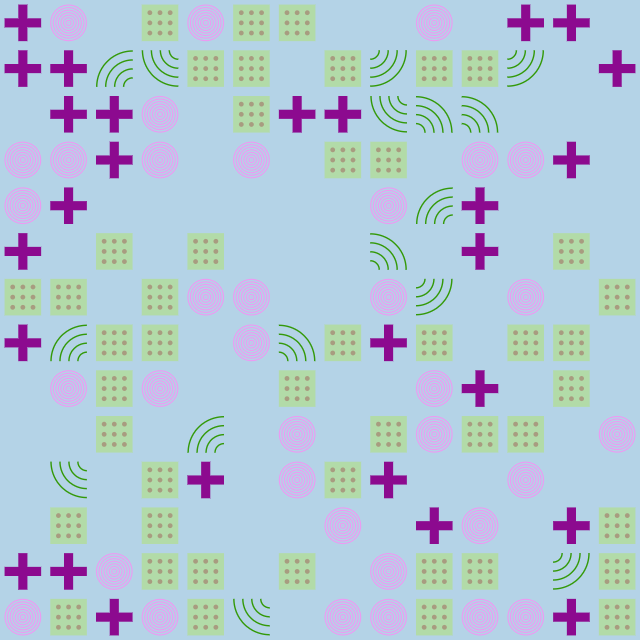
This pattern is drawn by a WebGL 1 fragment shader. Its source:

```glsl
precision highp float;
uniform vec2 u_resolution;

const float GRID = 14.0;

// Random whole shift from 0 to GRID - 1
float randomShift(float n, float seed) {
  return floor(GRID * fract(sin(n * 127.1 + seed * 311.7) * 4375.85));
}

float wrap(float n) {
  return floor(mod(n + 0.5, GRID));
}

// Shuffles the cells: each one gets a unique rank, so shares stay exact
float cellRank(vec2 cell) {
  float x = wrap(cell.x);
  float y = wrap(cell.y);
  for (int i = 0; i < 4; i++) {
    float seed = float(i) + 1.3;
    x = wrap(x + randomShift(y + 1.0, seed));
    y = wrap(y + randomShift(x + 1.0, seed + 7.9));
  }
  return x * GRID + y;
}

float box(vec2 p, vec2 halfSize) {
  vec2 d = abs(p) - halfSize;
  return max(d.x, d.y);
}

// Evenly spaced circular lines around the origin
float rings(float radius, float spacing, float width) {
  return abs(mod(radius + 0.5 * spacing, spacing) - 0.5 * spacing) - 0.5 * width;
}

// Area covered by a shape with signed distance d
float cover(float d, float pixel) {
  return clamp(0.5 - d / pixel, 0.0, 1.0);
}

void main() {
  vec2 grid = gl_FragCoord.xy / u_resolution.y * GRID;
  float pixel = GRID / u_resolution.y;
  vec2 p = fract(grid) - 0.5;
  float rank = cellRank(floor(grid));
  float tile = box(p, vec2(0.4));
  vec3 color = vec3(0.706, 0.827, 0.906);

  if (rank < 45.5) {
    // Square with nine dots
    vec2 dotCell = p - 0.222 * clamp(floor(p / 0.222 + 0.5), -1.0, 1.0);
    color = mix(color, vec3(0.70, 0.86, 0.66), cover(tile, pixel));
    color = mix(color, vec3(0.66, 0.61, 0.50), cover(length(dotCell) - 0.052, pixel));
  } else if (rank < 80.5) {
    // Concentric rings
    float radius = length(p);
    float d = max(rings(radius, 0.0556, 0.024), radius - 0.402);
    color = mix(color, vec3(0.93, 0.60, 0.95), cover(d, pixel));
  } else if (rank < 107.5) {
    // Plus sign
    float d = min(box(p, vec2(0.4, 0.1)), box(p, vec2(0.1, 0.4)));
    color = mix(color, vec3(0.55, 0.04, 0.56), cover(d, pixel));
  } else if (rank < 123.5) {
    // Four quarter arcs around one of the tile corners
    vec2 corner = 0.8 * mod(floor(vec2(rank, rank * 0.5)), 2.0) - 0.4;
    float radius = length(p - corner);
    float d = max(rings(radius, 0.196, 0.031), max(0.1 - radius, radius - 0.82));
    color = mix(color, vec3(0.20, 0.60, 0.03), cover(max(d, tile), pixel));
  }

  gl_FragColor = vec4(color, 1.0);
}
```
